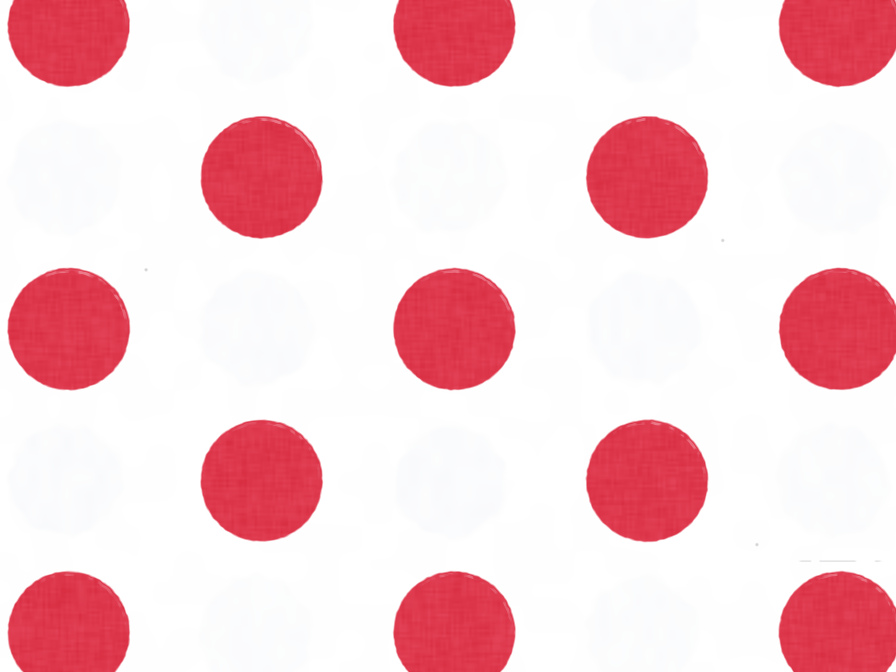
A WebGL 1 fragment shader for this pattern:

```glsl
precision highp float;

uniform vec2 u_resolution;

// Lengths are fractions of the canvas height
const vec2 PITCH = vec2(0.2869, 0.2257);
const vec2 FIRST_DOT = vec2(0.1024, 0.0590);
const float DOT_RADIUS = 0.0905;
const float GHOST_RADIUS = 0.083;
const vec2 GHOST_SHIFT = vec2(-0.007, 0.0);

const vec3 PAPER = vec3(1.0);
const vec3 GHOST = vec3(0.978, 0.981, 0.988);
const vec3 RED = vec3(0.87, 0.22, 0.30);
const vec3 RIM_PINK = vec3(0.95, 0.62, 0.67);
const vec3 DUST = vec3(0.72, 0.71, 0.73);

float hash(vec2 p) {
    vec3 q = fract(p.xyx * vec3(0.1031, 0.1030, 0.0973));
    q += dot(q, q.yzx + 33.33);
    return fract((q.x + q.y) * q.z);
}

float valueNoise(vec2 p) {
    vec2 i = floor(p);
    vec2 f = fract(p);
    f = f * f * (3.0 - 2.0 * f);
    float low = mix(hash(i), hash(i + vec2(1.0, 0.0)), f.x);
    float high = mix(hash(i + vec2(0.0, 1.0)), hash(i + 1.0), f.x);
    return mix(low, high, f.y);
}

// Crossed threads plus soft blotches, centred on zero
float weave(vec2 p) {
    float warp = valueNoise(p * vec2(260.0, 50.0) + 17.0);
    float weft = valueNoise(p * vec2(50.0, 260.0) + 71.0);
    float blotch = valueNoise(p * 32.0 + 5.0);
    return 0.4 * (warp + weft) + 0.2 * blotch - 0.5;
}

float disc(float dist, float softness) {
    return 1.0 - smoothstep(-softness, softness, dist);
}

vec3 ghostDot(vec3 base, vec2 offset, vec2 p, float seed) {
    vec2 drift = 0.004 * vec2(seed - 0.5, 0.5 - fract(seed * 7.0));
    float ragged = 0.012 * (valueNoise(p * 55.0) - 0.5);
    float dist = length(offset - GHOST_SHIFT - drift) - GHOST_RADIUS + ragged;
    float patches = valueNoise(p * vec2(60.0, 38.0) + 9.0);
    float amount = disc(dist, 0.006) * mix(0.4, 1.0, patches);
    return mix(base, GHOST, amount * mix(0.75, 1.1, seed));
}

vec3 redDot(vec3 base, vec2 offset, vec2 p, float seed, float pixel) {
    float ragged = 0.0014 * (valueNoise(p * 170.0) - 0.5);
    float dist = length(offset) - DOT_RADIUS + ragged;
    float thread = weave(p);
    vec3 ink = RED + thread * vec3(0.05, 0.10, 0.10);

    // Worn pale arc along the upper right
    float facing = dot(offset / max(length(offset), 0.001), vec2(0.45, 0.89));
    float arc = smoothstep(0.3, 0.95, facing);
    float band = 1.0 - smoothstep(0.0012, 0.0028, abs(dist + 0.0045));
    float worn = smoothstep(0.2, 0.75, valueNoise(p * 140.0 + 3.0));
    ink = mix(ink, RIM_PINK, arc * band * worn * mix(0.25, 0.65, seed));
    return mix(base, ink, disc(dist, max(pixel, 0.0018)));
}

// Rare flecks in the gaps between dots
float dustFleck(vec2 grid, float pixel) {
    vec2 cell = floor(grid);
    vec2 spot = 0.5 + 0.24 * (vec2(hash(cell + 41.0), hash(cell + 83.0)) - 0.5);
    float dist = length((fract(grid) - spot) * PITCH) - 0.0022;
    float present = step(0.72, hash(cell + 127.0));
    return present * disc(dist, max(pixel, 0.0015));
}

// Broken horizontal hairline
float scratch(vec2 p, vec2 middle, float halfLength, float pixel) {
    vec2 offset = abs(p - middle);
    float line = disc(offset.y - 0.0007, max(pixel, 0.0008));
    float gaps = smoothstep(0.35, 0.6, valueNoise(vec2(p.x * 75.0, 2.0)));
    return line * gaps * disc(offset.x - halfLength, 0.004);
}

void main() {
    float pixel = 1.0 / u_resolution.y;
    vec2 p = gl_FragCoord.xy * pixel;

    // Checkerboard of red and ghost dots
    vec2 grid = (p - FIRST_DOT) / PITCH;
    vec2 cell = floor(grid + 0.5);
    vec2 offset = (grid - cell) * PITCH;
    float seed = hash(cell + 11.0);
    float isGhost = mod(cell.x + cell.y, 2.0);

    vec3 color = PAPER - 0.004 * valueNoise(p * 25.0);
    if (isGhost > 0.5) {
        color = ghostDot(color, offset, p, seed);
    } else {
        color = redDot(color, offset, p, seed, pixel);
    }

    // Surface wear
    color = mix(color, DUST, 0.6 * dustFleck(grid, pixel));
    color = mix(color, DUST, 0.6 * scratch(p, vec2(1.25, 0.165), 0.06, pixel));

    gl_FragColor = vec4(color, 1.0);
}
```
